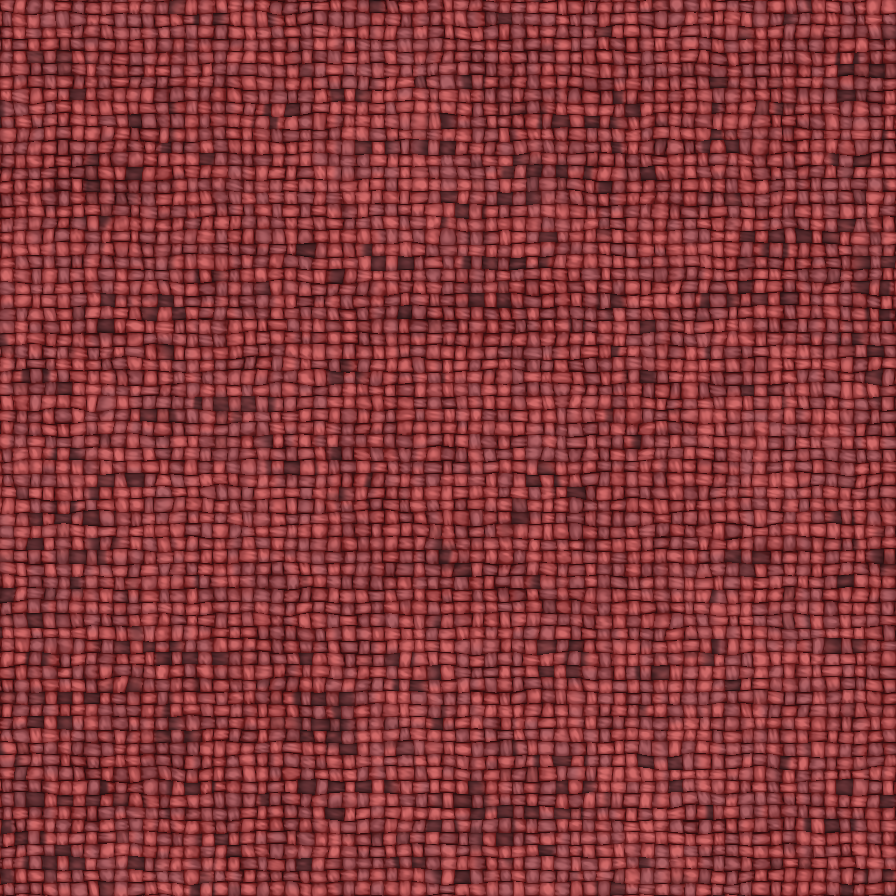
Reproduce this texture procedurally as a WebGL 2 fragment shader.

```glsl
#version 300 es
precision highp float;

uniform vec2 u_resolution;
out vec4 outColor;

const float PI = 3.14159265;
const vec2 THREADS = vec2(63.0, 70.0);     // warp threads across, weft threads down
const float WEFT_HALF = 0.50;              // half widths, in cells
const float WARP_HALF = 0.45;
const float LIFT = 0.50;                   // rise and dip of a thread at a crossing
const float WEFT_BIAS = 0.09;              // makes weft pads broader than warp pads
const float WOBBLE = 0.19;                 // thread wander, in cells
const float FIBRE = 0.34;                  // contrast of the spun fibres
const float SLUB_LEVEL = 0.77;             // higher gives fewer dark slubs
const vec3 GAP = vec3(0.20, 0.045, 0.05);
const vec3 SHADOW = vec3(0.40, 0.11, 0.11);
const vec3 BODY = vec3(0.575, 0.265, 0.27);
const vec3 LIGHT = vec3(0.76, 0.41, 0.41);
const vec3 DUSKY_TINT = vec3(0.89, 0.92, 0.96);
const vec3 RED_TINT = vec3(1.08, 1.01, 1.0);
const vec3 SLUB = vec3(0.27, 0.13, 0.14);

float hash(vec2 p) {
    return fract(sin(dot(p, vec2(127.1, 311.7))) * 43758.5453);
}

float noise(vec2 p) {
    vec2 i = floor(p), f = fract(p);
    f = f * f * (3.0 - 2.0 * f);
    return mix(mix(hash(i), hash(i + vec2(1, 0)), f.x),
               mix(hash(i + vec2(0, 1)), hash(i + vec2(1, 1)), f.x), f.y);
}

// Rounded cross section of a thread: 1 on its axis, 0 at its edge
float crown(float d, float halfWidth) {
    float r = d / halfWidth;
    return sqrt(max(1.0 - r * r, 0.0));
}

// Fine twisted strands; x runs along the thread, y across it
float fibres(vec2 p, float seed) {
    return noise(vec2(p.x * 2.2 + seed, p.y * 5.5 + p.x * 1.2)) - 0.5;
}

// Dark lengths of yarn, gathered in loose patches
float slub(float along, float thread, float patchiness) {
    float n = noise(vec2(along * 0.42, thread * 3.0 + 17.0));
    float level = SLUB_LEVEL + 0.30 * (0.5 - patchiness);
    return smoothstep(level, level + 0.14, n);
}

vec3 ramp(float t) {
    vec3 c = mix(GAP, SHADOW, smoothstep(0.05, 0.40, t));
    c = mix(c, BODY, smoothstep(0.35, 0.68, t));
    return mix(c, LIGHT, smoothstep(0.65, 1.05, t));
}

void main() {
    vec2 p = gl_FragCoord.xy / u_resolution * THREADS;
    float pixel = max(THREADS.x / u_resolution.x, THREADS.y / u_resolution.y);

    // Uneven thread paths
    vec2 wander = vec2(noise(p * vec2(0.9, 0.45)), noise(p * vec2(0.45, 0.9) + 41.0));
    vec2 q = p + WOBBLE * (wander - 0.5) * 2.0;
    vec2 cell = floor(q);
    vec2 f = q - cell - 0.5;
    float side = mod(cell.x + cell.y, 2.0) * 2.0 - 1.0;

    // Thread thickness changes along its length
    float weftHalf = WEFT_HALF + 0.12 * (noise(vec2(q.x * 0.6, cell.y * 5.0)) - 0.6);
    float warpHalf = WARP_HALF + 0.12 * (noise(vec2(cell.x * 5.0, q.y * 0.6) + 90.0) - 0.5);
    float weft = crown(f.y, weftHalf);
    float warp = crown(f.x, warpHalf);

    // Plain weave: each thread rises and dips in turn
    float weftLift = side * cos(PI * f.x);
    float warpLift = -side * cos(PI * f.y);
    float heightStep = 0.5 * (weft - warp) + LIFT * (weftLift - warpLift) + WEFT_BIAS;
    float weftOnTop = smoothstep(-1.5 * pixel, 1.5 * pixel, heightStep);

    // Light on the thread in front, falling off where it dives under
    float weftLight = weft * (0.52 + 0.46 * weftLift) + FIBRE * weft * fibres(q, cell.y * 7.0);
    float warpLight = warp * (0.54 + 0.46 * warpLift) + FIBRE * warp * fibres(q.yx, cell.x * 7.0 + 53.0);
    float light = mix(warpLight, weftLight, weftOnTop);

    // Yarn shade for every crossing, over broad soft mottling
    float mottle = noise(p * 0.11 + 7.0);
    float shade = hash(cell + 3.0);
    light += 0.13 * (shade - 0.5) + 0.10 * (mottle - 0.5);
    float weftHue = noise(vec2(q.x * 0.7, cell.y * 3.0 + 200.0));
    float warpHue = noise(vec2(cell.x * 3.0 + 300.0, q.y * 0.7));
    float hue = mix(warpHue, weftHue, weftOnTop);
    vec3 color = ramp(light) * mix(DUSKY_TINT, RED_TINT, smoothstep(0.15, 0.75, hue));

    // Dark slubs, mostly along the weft, broken up by the red fibres
    float patches = noise(p * vec2(0.13, 0.22) + 60.0);
    float weftSlub = slub(q.x, cell.y, patches);
    float warpSlub = 0.5 * slub(q.y, cell.x + 400.0, patches - 0.35);
    float dark = mix(warpSlub, weftSlub, weftOnTop);
    dark *= 0.65 + 0.35 * noise(q * vec2(1.5, 3.0) + 25.0);
    color = mix(color, SLUB * (0.5 + 0.8 * light), dark);

    outColor = vec4(clamp(color, 0.0, 1.0), 1.0);
}
```
